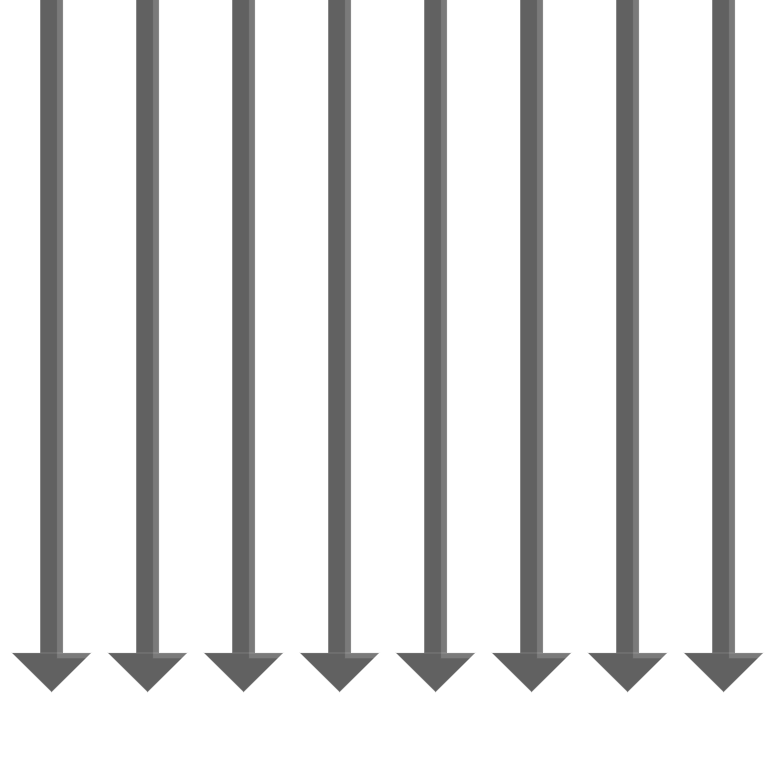
Give the GLSL for this pattern, as a WebGL 2 fragment shader.

```glsl
#version 300 es
precision highp float;
// A row of eight grey arrows pointing down from the top edge on white.
// Each cell is a box shaft joined to a triangular head by distance functions;
// a lighter bevel runs down the shaft's right side and along the head's top.

uniform vec2 u_resolution;
out vec4 fragColor;

// Lengths are in cells: one cell is the canvas width divided by ARROWS.
const float ARROWS       = 8.0;
const float CENTER_X     = 0.5375;
const float SHAFT_HALF   = 0.1185;
const float HEAD_HALF    = 0.411;
const float HEAD_TOP     = 1.198;
const float HEAD_TIP     = 0.792;
const float SHAFT_BEVEL  = 0.062;
const float HEAD_BEVEL   = 0.055;
const float EDGE_SOFT    = 0.016;

const vec3 PAPER = vec3(1.0);
const vec3 BODY  = vec3(0.38);
const vec3 BEVEL = vec3(0.48);

// Antialiased coverage of a signed distance (negative inside).
float coverage(float dist, float width) {
    return 1.0 - smoothstep(-0.5 * width, 0.5 * width, dist);
}

// Shaft that continues upward without end from the top of the head.
float shaftDistance(vec2 p) {
    return max(abs(p.x) - SHAFT_HALF, HEAD_TOP - p.y);
}

// Triangle with a flat top and its point below.
float headDistance(vec2 p) {
    float headHeight = HEAD_TOP - HEAD_TIP;
    vec2 slopeNormal = normalize(vec2(headHeight, -HEAD_HALF));
    float slope = dot(vec2(abs(p.x), p.y - HEAD_TIP), slopeNormal);
    return max(slope, p.y - HEAD_TOP);
}

// L-shaped region: right of the inner shaft edge, above the head's lower bevel line.
float bevelDistance(vec2 p) {
    float innerEdge = SHAFT_HALF - SHAFT_BEVEL;
    return max(innerEdge - p.x, HEAD_TOP - HEAD_BEVEL - p.y);
}

void main() {
    // Repeat across only; the vertical coordinate spans the whole canvas.
    vec2 cell = gl_FragCoord.xy / u_resolution * ARROWS;
    vec2 p = vec2(fract(cell.x) - CENTER_X, cell.y);

    float pixel = ARROWS / min(u_resolution.x, u_resolution.y);
    float edge = max(pixel, EDGE_SOFT);

    float arrow = coverage(min(shaftDistance(p), headDistance(p)), edge);
    float bevel = coverage(bevelDistance(p), edge);

    vec3 color = mix(PAPER, mix(BODY, BEVEL, bevel), arrow);
    fragColor = vec4(color, 1.0);
}
```
